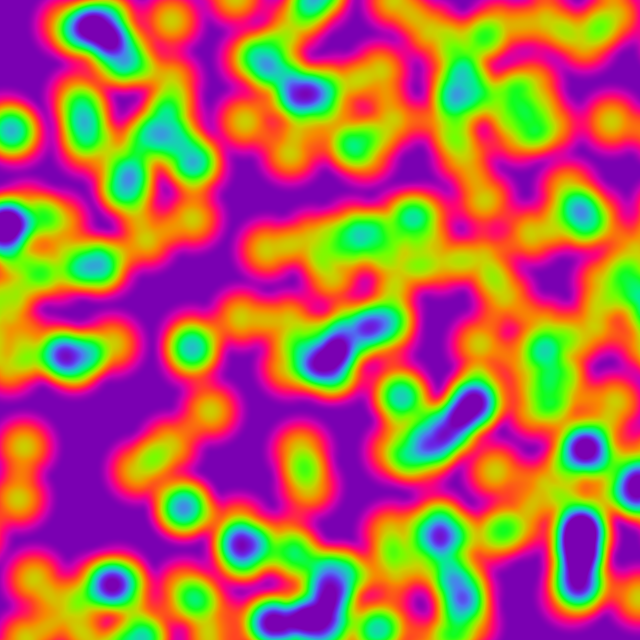
A Shadertoy shader for this texture:

```glsl
// Heat map of randomly scattered points: each point adds a soft round bump
// to a density field, and the clamped density is coloured by a rainbow ramp
// that starts and ends in the same purple.

vec3 hash3(vec3 p) {
    vec3 q = vec3(dot(p, vec3(127.1, 311.7, 74.7)),
                  dot(p, vec3(269.5, 183.3, 246.1)),
                  dot(p, vec3(113.5, 271.9, 124.6)));
    return fract(sin(q) * 43758.5453);
}

// Sum of compact bumps of radius one cell; each cell has four optional points
float density(vec2 p) {
    vec2 cell = floor(p);
    float sum = 0.0;
    for (int y = -1; y <= 1; y++)
    for (int x = -1; x <= 1; x++)
    for (int slot = 0; slot < 4; slot++) {
        vec2 id = cell + vec2(x, y);
        vec3 rnd = hash3(vec3(id, float(slot) + 1.0));
        vec2 offset = p - id - rnd.xy;
        float bump = max(1.0 - dot(offset, offset), 0.0);
        sum += step(rnd.z, 0.16) * bump * bump;
    }
    return sum;
}

// Purple, pink, orange, lime, green, cyan, blue and back to purple
vec3 heatRamp(float t) {
    const vec3 stops[13] = vec3[13](
        vec3(0.48, 0.00, 0.70), vec3(0.78, 0.00, 0.70), vec3(1.00, 0.00, 0.46),
        vec3(1.00, 0.27, 0.13), vec3(0.97, 0.54, 0.00), vec3(0.78, 0.83, 0.00),
        vec3(0.45, 1.00, 0.00), vec3(0.07, 1.00, 0.10), vec3(0.00, 0.95, 0.52),
        vec3(0.12, 0.77, 0.76), vec3(0.30, 0.47, 0.95), vec3(0.41, 0.14, 0.90),
        vec3(0.48, 0.00, 0.70));
    float s = clamp(t, 0.0, 1.0) * 12.0;
    int i = min(int(s), 11);
    return mix(stops[i], stops[i + 1], s - float(i));
}

void mainImage(out vec4 fragColor, in vec2 fragCoord) {
    vec2 uv = fragCoord / iResolution.y;
    float heat = 0.41 * density(uv / 0.066 + 7.0);
    fragColor = vec4(heatRamp(heat), 1.0);
}
```
